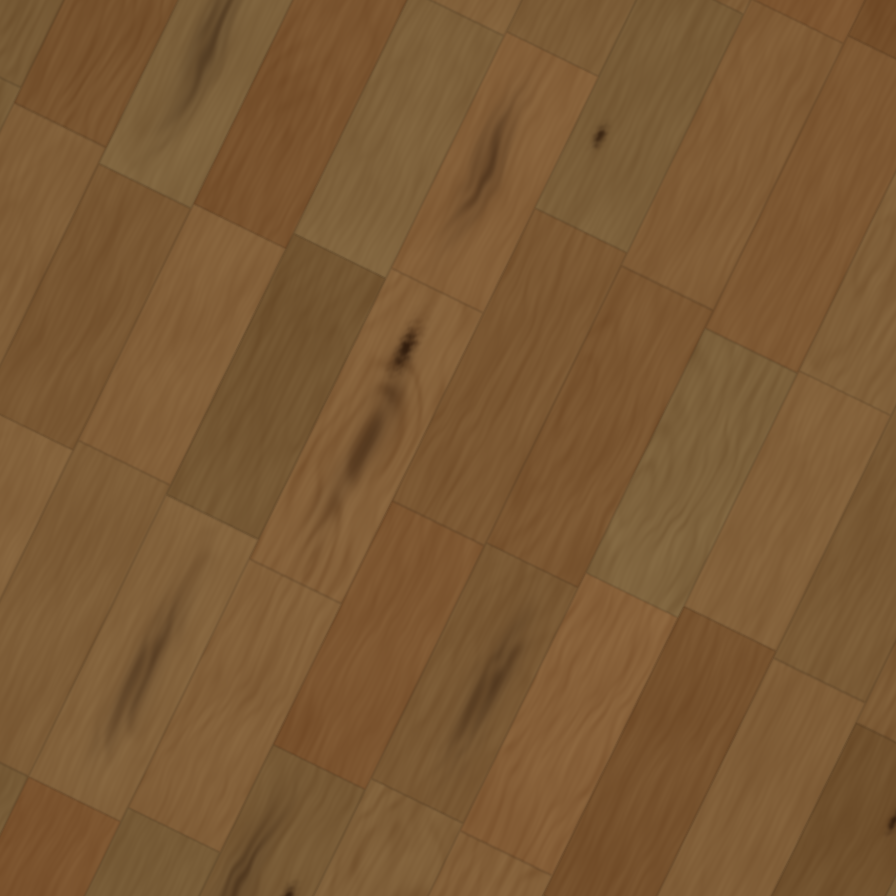
A three.js fragment shader for this texture:

```glsl
// Slanted oak strip floor with staggered planks, ring figure, fibres and knots.
#define ANGLE 1.117         // direction of the planks, radians
#define PLANK_WIDTH 0.1148
#define PLANK_LENGTH 0.326
#define SEAM_WIDTH 0.0022
#define RING_DENSITY 46.0   // growth rings across a plank
#define FIGURE 0.30         // contrast of the rings
#define FIBRE 0.22          // contrast of the fine fibres
#define KNOT_SHARE 0.26     // share of planks with a knot
#define STREAK_SHARE 0.10   // share of planks with a dark mineral streak
#define SOFTNESS 0.0007     // half distance between smoothing samples

varying vec2 vUv;

const vec3 DARK_OAK = vec3(0.385, 0.245, 0.115);
const vec3 PALE_OAK = vec3(0.535, 0.405, 0.250);
const vec3 KNOT_BROWN = vec3(0.170, 0.095, 0.040);
const vec3 RED_TINT = vec3(0.014, -0.010, -0.012);

float hash(vec2 p) {
  p = fract(p * vec2(0.1031, 0.1137));
  p += dot(p, p.yx + 33.33);
  return fract((p.x + p.y) * p.x * 7.31 + p.y * 13.7);
}

// Distance to the nearest scattered point
float cellular(vec2 p) {
  vec2 cell = floor(p);
  float nearest = 1.0;
  for (int j = -1; j <= 1; j++) {
    for (int i = -1; i <= 1; i++) {
      vec2 g = cell + vec2(float(i), float(j));
      vec2 point = g + vec2(hash(g), hash(g + 57.3));
      nearest = min(nearest, length(point - p));
    }
  }
  return nearest;
}

// Layered sines, roughly -1 to 1
float waves(vec2 p) {
  float w = sin(p.x * 1.7 + 1.3 * sin(p.y * 2.1));
  w += 0.6 * sin(p.y * 3.7 - p.x * 2.3 + 1.1 * sin(p.x * 3.1));
  w += 0.3 * sin(p.x * 7.9 + p.y * 6.3 + 1.5 * sin(p.y * 4.7));
  return w / 1.9;
}

vec3 oakFloor(vec2 uv) {
  // Plank layout: x across the grain, y along it
  float c = cos(ANGLE), s = sin(ANGLE);
  vec2 grain = vec2(s * uv.x - c * uv.y, c * uv.x + s * uv.y);
  vec2 size = vec2(PLANK_WIDTH, PLANK_LENGTH);
  vec2 cell = grain / size + vec2(0.26, 0.0);
  float row = floor(cell.x);
  float stagger = 0.46 + 0.40 * step(1.5, row);
  cell.y += 0.06 * sin(cell.y * 2.4 + row * 5.1) - stagger;
  vec2 id = floor(cell) + 40.0;
  vec2 local = fract(cell) - 0.5;
  vec2 edge = (0.5 - abs(local)) * size;

  // Random traits of this plank
  float shade = hash(id), hue = hash(id + 11.7);
  float side = hash(id + 23.1), depth = hash(id + 37.9);
  float figured = hash(id + 51.3);

  // Knot, stretched along the grain
  vec2 knotAt = (vec2(side, depth) - 0.5) * vec2(0.7, 0.8);
  vec2 toKnot = (local - knotAt) * size;
  float hasKnot = step(1.0 - KNOT_SHARE, hash(id + 67.7));
  float knotScale = mix(0.6, 1.15, figured);
  float knotDist = length(toKnot / (vec2(0.0065, 0.017) * knotScale));
  knotDist += 0.25 * waves(toKnot * 180.0 + id);
  float knot = hasKnot * exp(-knotDist * knotDist);
  float halo = hasKnot * exp(-0.7 * max(knotDist, 0.0));

  // Growth rings: a bent slice through a tapering trunk
  float drift = waves(vec2(local.x * 2.0, local.y * 3.5) + id * 3.7);
  vec2 slice = vec2(local.x + 1.8 * (side - 0.5), 0.55 * local.y + 0.7 * (depth - 0.5));
  float radius = length(slice) + 0.07 * drift + 0.12 * halo;
  float ring = 0.5 + 0.5 * sin(radius * RING_DENSITY + 1.2 * drift);
  float rings = ring * ring * mix(0.15, 1.0, figured * figured);
  rings *= 0.65 + 0.35 * waves(local * vec2(4.0, 6.0) + id);

  // Fibres: long thin cells at two sizes
  vec2 fibreAt = grain + vec2(0.004 * drift, 0.0) + id * 0.37;
  float fibre = cellular(fibreAt / vec2(0.0065, 0.085)) - 0.45;
  fibre += 0.6 * (cellular(fibreAt / vec2(0.018, 0.22)) - 0.45);

  // Mineral streak
  float bend = local.x + 0.5 * (side - 0.5) + 0.06 * drift;
  float streak = step(1.0 - STREAK_SHARE, hash(id + 83.9));
  streak *= exp(-bend * bend * 45.0 - local.y * local.y * 14.0);
  streak *= 0.55 + 0.45 * ring;

  // Tone: plank shade, lengthwise fade, figure and room light
  vec2 fromLight = uv - vec2(0.40, 0.52);
  float tone = 0.50 + 0.46 * shade + 0.22 * (hue - 0.5) * local.y;
  tone += 0.07 * drift - FIGURE * rings - FIBRE * fibre;
  tone -= 0.28 * dot(fromLight, fromLight) + 0.22 * halo;

  vec3 color = mix(DARK_OAK, PALE_OAK, tone) + RED_TINT * (2.0 * hue - 1.0);
  color = mix(color, KNOT_BROWN, clamp(0.8 * knot + 0.5 * streak, 0.0, 0.9));

  // Faint seams between planks
  float seam = 1.0 - smoothstep(0.0, SEAM_WIDTH, min(edge.x, edge.y));
  return color * (1.0 - 0.13 * seam);
}

void main() {
  // Average four samples to smooth the edges
  vec3 color = vec3(0.0);
  for (int i = 0; i < 4; i++) {
    vec2 corner = vec2(mod(float(i), 2.0), floor(float(i) * 0.5)) * 2.0 - 1.0;
    color += 0.25 * oakFloor(vUv + corner * SOFTNESS);
  }
  gl_FragColor = vec4(color, 1.0);
}
```
